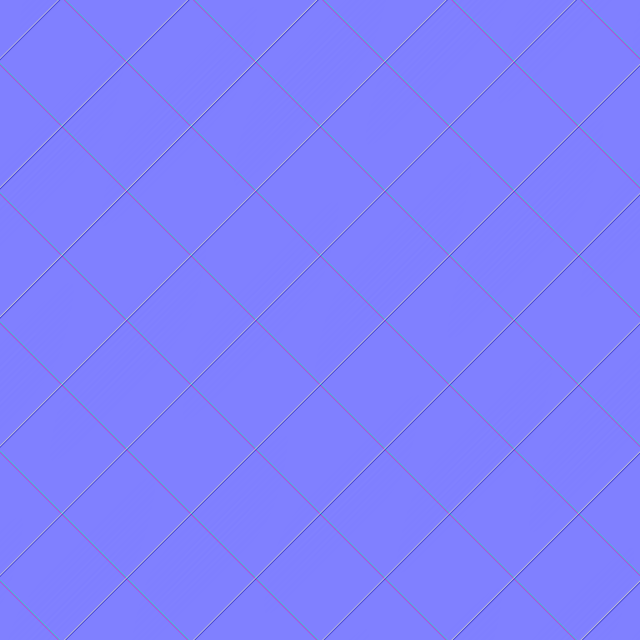
Reproduce this texture map procedurally as a Shadertoy shader.

```glsl
const float TILE_PITCH = 0.1427;   // side of a diagonal tile
const float WALL_WIDTH = 0.0015;   // one sloped side of a groove
const float WALL_TILT = 0.24;
const float WALL_BLUE_DROP = 0.17;
const float STREAK_TILT = 0.004;
const vec2 PATTERN_CENTER = vec2(0.5007, 0.5);
const vec3 FLAT_NORMAL = vec3(0.5, 0.5, 1.0);

// Share of a filter of the given width lying between two edges
float bandCoverage(float d, float lower, float upper, float filterWidth) {
    float enter = clamp((d - lower) / filterWidth + 0.5, 0.0, 1.0);
    float leave = clamp((d - upper) / filterWidth + 0.5, 0.0, 1.0);
    return enter - leave;
}

// Layered sines give each groove its own strength
float grooveStrength(float index, float phase) {
    return 0.9 + 0.07 * sin(index * 1.9 + phase) + 0.05 * sin(index * 4.3 + phase * 2.0);
}

// x: signed tilt of the two walls, y: area covered by them
vec2 groove(float across, float pitch, float wallWidth, float phase, float filterWidth) {
    float cell = across / pitch;
    float d = (fract(cell) - 0.5) * pitch;
    float nearWall = bandCoverage(d, -wallWidth, 0.0, filterWidth);
    float farWall = bandCoverage(d, 0.0, wallWidth, filterWidth);
    return vec2(nearWall - farWall, nearWall + farWall) * grooveStrength(floor(cell), phase);
}

// Faint brushed lines that fade in and out over the surface
float streaks(float across, float along) {
    float fine = sin(across * 810.0) + 0.6 * sin(across * 1130.0 + 1.7);
    float fade = sin(across * 31.0 + 0.8) * sin(along * 9.0 + across * 14.0);
    return fine * smoothstep(0.1, 0.9, fade);
}

void mainImage(out vec4 fragColor, in vec2 fragCoord) {
    float canvasSize = min(iResolution.x, iResolution.y);
    vec2 p = (fragCoord - PATTERN_CENTER * iResolution.xy) / canvasSize;
    float filterWidth = 0.8 / canvasSize;

    // Diagonal axes: one points down right, the other up right
    float downRight = (p.x - p.y) * inversesqrt(2.0);
    float upRight = (p.x + p.y) * inversesqrt(2.0);

    vec2 rising = groove(downRight, TILE_PITCH, WALL_WIDTH, 0.4, filterWidth);
    vec2 falling = groove(upRight, TILE_PITCH, WALL_WIDTH, 2.1, filterWidth);

    // Green points down, so rising grooves shift both channels alike
    vec2 tilt = WALL_TILT * (rising.x * vec2(1.0) + falling.x * vec2(1.0, -1.0));
    tilt += STREAK_TILT * streaks(downRight, upRight);
    float covered = min(rising.y + falling.y, 1.0);

    vec3 normalColor = FLAT_NORMAL + vec3(tilt, -WALL_BLUE_DROP * covered);
    fragColor = vec4(clamp(normalColor, 0.0, 1.0), 1.0);
}
```
